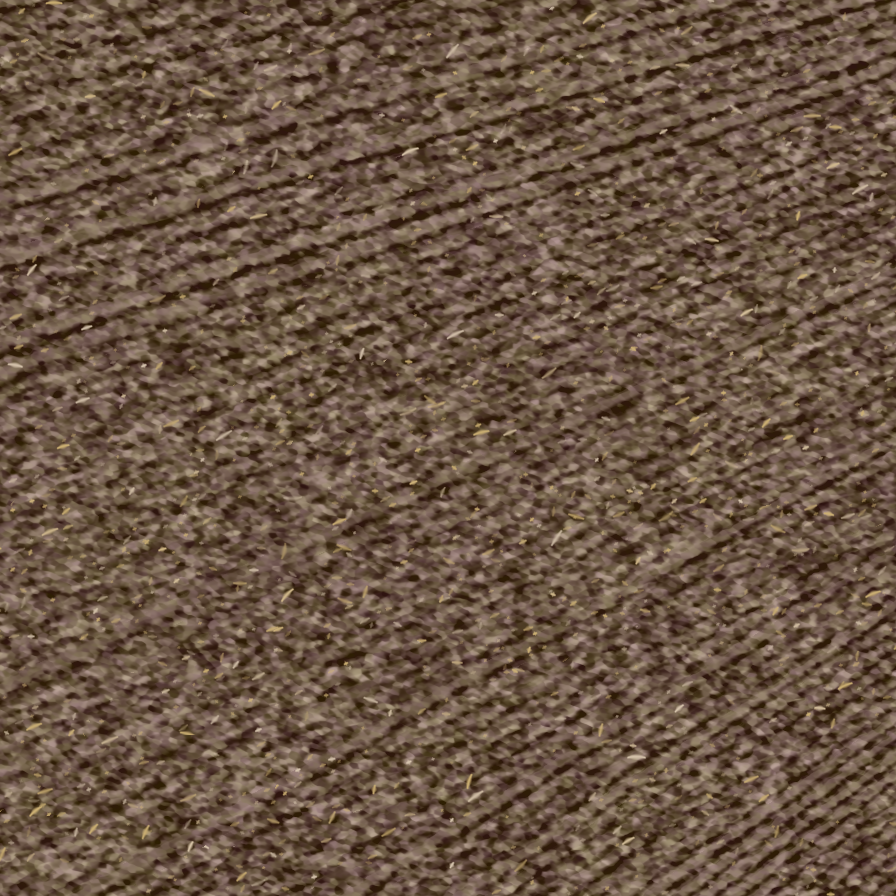
Reproduce this texture procedurally as a three.js fragment shader.

```glsl
// Ploughed brown field: fanning furrows, crumbly clods and scattered straw.
varying vec2 vUv;

const vec3 SOIL = vec3(0.432, 0.349, 0.285);
const vec3 OLIVE_SHIFT = vec3(0.0, 0.028, -0.035);
const vec3 STRAW_GOLD = vec3(0.80, 0.69, 0.45);
const vec3 STRAW_PALE = vec3(0.84, 0.77, 0.68);
const float ROWS = 38.0;

vec2 hash2(vec2 p) {
  vec3 q = fract(p.xyx * vec3(0.1031, 0.1030, 0.0973));
  q += dot(q, q.yzx + 33.33);
  return fract((q.xx + q.yz) * q.zy);
}

vec2 rotate(vec2 p, float angle) {
  float c = cos(angle), s = sin(angle);
  return vec2(c * p.x + s * p.y, c * p.y - s * p.x);
}

// Slow drift from layered sines, about -1 to 1.
float drift(vec2 p, float seed) {
  float a = sin(p.x + 1.7 * sin(p.y * 0.8 + seed) + seed);
  float b = sin(p.y * 1.3 + 1.4 * sin(p.x * 1.1 - seed));
  float c = sin(dot(p, vec2(2.1, -1.7)) + 2.0 * seed);
  return (a + b + 0.7 * c) / 2.7;
}

// Soft cellular noise: x is the clod tone, y its tint, both 0 to 1.
vec2 clods(vec2 p, float sharpness) {
  vec2 cell = floor(p), sum = vec2(0.0);
  float total = 0.0;
  for (int j = -1; j <= 1; j++) {
    for (int i = -1; i <= 1; i++) {
      vec2 id = cell + vec2(float(i), float(j));
      vec2 toSeed = id + 0.1 + 0.8 * hash2(id + 71.0) - p;
      float weight = exp(-sharpness * dot(toSeed, toSeed));
      sum += weight * hash2(id + 413.0);
      total += weight;
    }
  }
  return sum / total;
}

// Coordinate across the furrows; they steepen toward the bottom.
float acrossRows(vec2 uv) {
  float x = uv.x - 0.5;
  return (uv.y - 0.66 * x) / (1.0 - 0.42 * x);
}

// Short bent stalks, one per chosen cell: x is coverage, y a random shade.
vec2 straw(vec2 p, float chance, float halfWidth) {
  vec2 cell = floor(p), best = vec2(0.0);
  for (int j = -1; j <= 1; j++) {
    for (int i = -1; i <= 1; i++) {
      vec2 id = cell + vec2(float(i), float(j));
      vec2 pick = hash2(id + 19.0), shape = hash2(id + 157.0);
      float lean = 2.0 * shape.x - 1.0;
      vec2 q = rotate(p - id - hash2(id + 233.0), 0.4 + 1.1 * lean * abs(lean));
      float halfLength = mix(0.06, 0.40, shape.y * shape.y);
      q.y += 0.6 * (pick.y - 0.5) * q.x * q.x;
      float taper = 1.0 - 0.5 * smoothstep(0.0, halfLength, abs(q.x));
      q.x -= clamp(q.x, -halfLength, halfLength);
      float cover = 1.0 - smoothstep(0.0, halfWidth * 1.9 * taper, length(q));
      cover *= step(pick.x, chance) * mix(0.5, 1.0, pick.y);
      if (cover > best.x) best = vec2(cover, fract(shape.y * 7.0));
    }
  }
  return best;
}

vec3 layStraw(vec3 ground, vec2 stalk, float opacity) {
  vec3 colour = mix(STRAW_GOLD, STRAW_PALE, smoothstep(0.45, 0.9, stalk.y));
  return mix(ground, colour, stalk.x * opacity);
}

void main() {
  vec2 uv = vUv;

  // Clods at two sizes, leaning in different directions.
  vec2 coarse = clods(rotate(uv, 0.3) * vec2(80.0, 150.0), 6.0);
  vec2 fine = clods(rotate(uv, -0.35) * vec2(120.0, 215.0) + 37.0, 6.0);
  float grain = 0.30 * (coarse.x - 0.5) + 0.30 * (fine.x - 0.5);

  // Furrows with crumbled edges; a few are deep wheel tracks.
  float across = acrossRows(uv) + 0.0025 * drift(uv * 8.0, 2.0);
  float straightRow = floor(across * ROWS + 20.0);
  float track = smoothstep(0.76, 0.84, hash2(vec2(straightRow, 5.0)).x);
  float crumble = 0.0065 * (coarse.y - 0.5) + 0.006 * (fine.y - 0.5);
  float row = (across + crumble * (1.0 - 0.4 * track)) * ROWS + 20.0;
  float phase = fract(row);
  float groove = 1.0 - smoothstep(0.02, 0.25, abs(phase - 0.3));
  float ridge = smoothstep(0.45, 0.62, phase) * (1.0 - smoothstep(0.88, 1.0, phase));

  // Rows fade in the littered belt through the middle left.
  float belt = exp(-16.0 * pow(uv.y - 0.40 - 0.2 * (uv.x - 0.5), 2.0));
  float fade = belt * (0.55 - 0.3 * uv.x);
  float clarity = 1.0 - fade + 0.22 * drift(vec2(uv.x * 6.0, straightRow * 1.7), 4.0);
  float strength = hash2(vec2(straightRow, 9.0)).y;
  float depth = (mix(0.10, 0.18, strength) + 0.07 * track) * clarity;
  float tone = grain * (1.0 - 0.45 * track * ridge) - depth * groove;
  tone += ridge * clarity * (0.025 + 0.04 * track);

  // Earth colour, wandering between olive and reddish brown.
  float tint = 0.9 * (coarse.y + fine.y - 1.0) + 0.15 * drift(uv * 11.0, 6.0);
  vec3 colour = SOIL + max(tone, -0.25) + OLIVE_SHIFT * tint;

  // Straw litter, thicker in loose patches.
  float litter = clamp(0.35 + 0.45 * belt + 0.4 * drift(uv * 17.0, 3.0), 0.06, 1.0);
  colour = layStraw(colour, straw(uv * 72.0 + 11.0, 0.30 * litter, 0.14), 0.6);
  colour = layStraw(colour, straw(uv * 42.0, 0.34 * litter, 0.095), 1.0);

  gl_FragColor = vec4(clamp(colour, 0.0, 1.0), 1.0);
}
```
